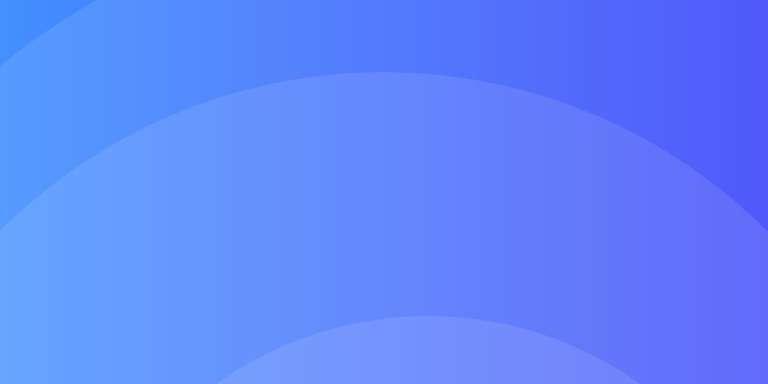
Reproduce this background procedurally as a Shadertoy shader.

```glsl
const vec3 SKY_BLUE = vec3(0.262, 0.565, 1.0);
const vec3 INDIGO = vec3(0.238, 0.280, 0.976);
const vec3 VEIL_COLOR = vec3(1.0);
const float VEIL_OPACITY = 0.1;

// Antialiased coverage of a disc, with softness of about one pixel
float discMask(vec2 point, vec2 center, float radius, float softness) {
    float dist = length(point - center) - radius;
    return 1.0 - smoothstep(-0.5 * softness, 0.5 * softness, dist);
}

// Lays a translucent disc over a color
vec3 addVeil(vec3 base, vec2 point, vec2 center, float radius, float softness) {
    float coverage = discMask(point, center, radius, softness);
    return mix(base, VEIL_COLOR, VEIL_OPACITY * coverage);
}

void mainImage(out vec4 fragColor, in vec2 fragCoord) {
    // Canvas height is one unit
    vec2 point = fragCoord / iResolution.y;
    float softness = 1.5 / iResolution.y;

    // Horizontal gradient
    vec3 color = mix(SKY_BLUE, INDIGO, fragCoord.x / iResolution.x);

    // Overlapping discs, largest first
    color = addVeil(color, point, vec2(1.183, -0.632), 1.879, softness);
    color = addVeil(color, point, vec2(0.999, -0.602), 1.414, softness);
    color = addVeil(color, point, vec2(1.115, -0.772), 0.949, softness);

    fragColor = vec4(color, 1.0);
}
```
